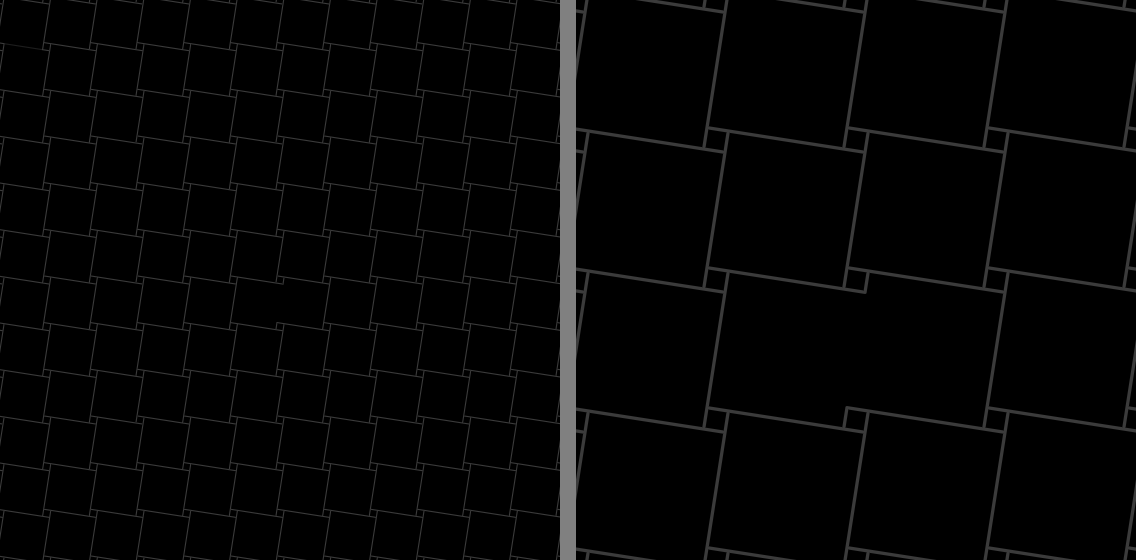
Left: the whole. Right: its middle third, enlarged.
This pattern is drawn by a WebGL 1 fragment shader. Its source:

```glsl
precision highp float;
// Hairline Pythagorean tiling: 12 by 12 tilted large squares with small squares
// between them. Every lattice point owns two strokes, drawn by segment distance;
// one long edge is missing and one is faded. Cell indices wrap at the borders.

uniform vec2 u_resolution;

const float REPEATS = 12.0;
const float TILT = 0.1548;              // radians, also sets the small square size
const float LINE_WIDTH = 1.0 / 512.0;   // fraction of the canvas
const vec3 BACKGROUND = vec3(0.0);
const vec3 LINE_COLOR = vec3(0.23);
const vec2 MISSING_CELL = vec2(6.0, 6.0);
const vec2 FADED_CELL = vec2(0.0, 1.0);

// Antialiased coverage of a segment along the first axis.
float stroke(vec2 p, float start, float end, float width, float pixel) {
  float d = length(vec2(p.x - clamp(p.x, start, end), p.y));
  return clamp(0.5 + (0.5 * width - d) / pixel, 0.0, 1.0);
}

// Long edge with a given strength; its ends border the small squares at full strength.
float tileEdge(vec2 p, float side, float halfSmall, float strength, float width, float pixel) {
  float whole = stroke(p, -halfSmall, side + halfSmall, width, pixel);
  float first = stroke(p, -halfSmall, halfSmall, width, pixel);
  float last = stroke(p, side - halfSmall, side + halfSmall, width, pixel);
  return max(strength * whole, max(first, last));
}

// 1 when two whole-number cell indices agree, else 0.
float sameCell(vec2 a, vec2 b) {
  vec2 gap = abs(a - b);
  return 1.0 - step(0.5, max(gap.x, gap.y));
}

// Strongest line coverage at q, in cell units with y pointing down.
float tiling(vec2 q, float width, float pixel) {
  vec2 axis = vec2(cos(TILT), sin(TILT));
  float side = axis.x;
  float halfSmall = 0.5 * axis.y;
  vec2 nearest = floor(q + 0.5);
  float ink = 0.0;
  for (int j = -1; j <= 1; j++) {
    for (int i = -1; i <= 1; i++) {
      vec2 cell = nearest + vec2(float(i), float(j));
      vec2 id = mod(cell, REPEATS);
      vec2 offset = q - cell;
      vec2 p = vec2(dot(offset, axis), dot(offset, vec2(-axis.y, axis.x)));
      float acrossStrength = 1.0 - 0.5 * sameCell(id, FADED_CELL);
      float downStrength = 1.0 - sameCell(id, MISSING_CELL);
      vec2 across = vec2(p.x, p.y + halfSmall);
      vec2 down = vec2(p.y, p.x - halfSmall);
      ink = max(ink, tileEdge(across, side, halfSmall, acrossStrength, width, pixel));
      ink = max(ink, tileEdge(down, side, halfSmall, downStrength, width, pixel));
    }
  }
  return ink;
}

void main() {
  vec2 uv = gl_FragCoord.xy / u_resolution;
  vec2 q = vec2(uv.x, 1.0 - uv.y) * REPEATS;
  float pixel = REPEATS / min(u_resolution.x, u_resolution.y);
  float ink = tiling(q, LINE_WIDTH * REPEATS, pixel);
  gl_FragColor = vec4(mix(BACKGROUND, LINE_COLOR, ink), 1.0);
}
```
